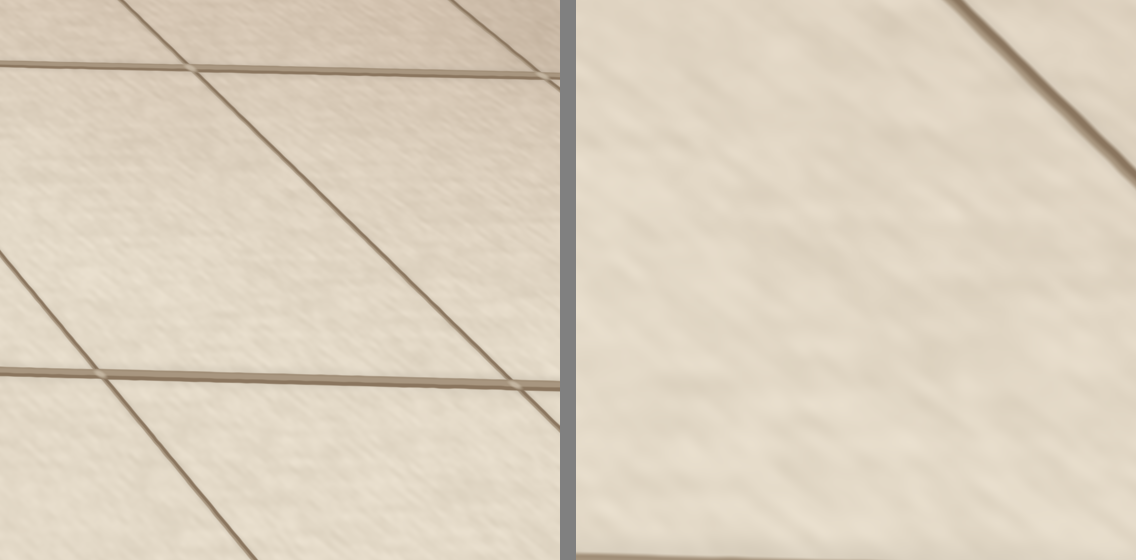
Left: the whole. Right: its middle third, enlarged.
Reproduce this texture procedurally as a Shadertoy shader.

```glsl
// Cream floor tiles seen at a slant: a skewed perspective grid of grooves
// over a fine woven surface. Floor coordinates come from a projective map,
// and groove widths are measured back in canvas units.

const vec3 CREAM  = vec3(0.89, 0.85, 0.78);
const vec3 TAN    = vec3(0.825, 0.76, 0.685);
const vec3 GROUT  = vec3(0.66, 0.59, 0.50);
const vec3 SHADOW = vec3(0.54, 0.46, 0.37);

const float HORIZON    = 2.972;   // distance of the horizon above the top edge
const float ROW_SCALE  = 20.42;   // rows per unit of inverse depth
const float ROW_OFFSET = 5.617;
const float TILE_WIDTH = 0.20375; // tile width per unit of depth
const float SKEW       = 1.0546;  // slant of the column through u = 0
const float COLUMN_X   = 0.2202;

float hash(vec2 p) {
    vec3 q = fract(p.xyx * vec3(0.1031, 0.1030, 0.0973));
    q += dot(q, q.yzx + 33.33);
    return fract((q.x + q.y) * q.z);
}

float noise(vec2 p) {
    vec2 i = floor(p), f = fract(p);
    f = f * f * (3.0 - 2.0 * f);
    return mix(mix(hash(i), hash(i + vec2(1, 0)), f.x),
               mix(hash(i + vec2(0, 1)), hash(i + vec2(1, 1)), f.x), f.y);
}

// Coverage of a soft band around zero distance.
float band(float d, float halfWidth, float soft) {
    return 1.0 - smoothstep(halfWidth - soft, halfWidth + soft, abs(d));
}

// Slanted ribs crossed by long horizontal threads, centred on zero.
float weave(vec2 p) {
    vec2 along = vec2(0.82, 0.57);
    vec2 q = vec2(dot(p, along), dot(p, vec2(-along.y, along.x)));
    float ribs = noise(q * vec2(42.0, 135.0) + 20.0) - 0.5;
    float threads = noise(p * vec2(13.0, 105.0) + 70.0) - 0.5;
    float grain = noise(p * vec2(110.0, 150.0) + 40.0) - 0.5;
    return 0.036 * ribs + 0.026 * threads + 0.012 * grain;
}

// Broad light falloff, darkest toward the far right corner.
vec3 tileColor(vec2 p, float depth) {
    float light = smoothstep(-0.18, 0.56, p.y - 0.2 * p.x + 0.05);
    light += 0.16 * (noise(p * 4.0 + 9.0) - 0.5);
    vec3 color = mix(TAN, CREAM, clamp(light, 0.0, 1.0));
    color -= 0.035 * (1.0 - smoothstep(0.0, 0.3, length(p - vec2(1.0, 0.0))));
    return color + weave(p * 3.4 / depth) * vec3(0.95, 1.0, 1.08);
}

// Groove with a lit floor and a shadow on its positive side.
vec3 groove(vec3 color, float d, float halfWidth, float shadeStart, float soft) {
    float lip = band(d, halfWidth * 1.9, halfWidth);
    color = mix(color, color * 0.96, lip);
    float shade = smoothstep(-soft, soft, d - halfWidth * shadeStart);
    return mix(color, mix(GROUT, SHADOW, shade), band(d, halfWidth, soft));
}

void mainImage(out vec4 fragColor, in vec2 fragCoord) {
    vec2 p = fragCoord / iResolution.xy;
    p.y = 1.0 - p.y;
    float soft = max(0.0018, 0.8 / iResolution.y);

    // Rows fan out slightly; columns meet at the horizon.
    float s = (p.y - 0.0214 * p.x) / (1.0 + 0.0073 * p.x);
    float depth = s + HORIZON;
    float u = (p.x - COLUMN_X - SKEW * s) / (TILE_WIDTH * depth);
    float v = ROW_SCALE / depth - ROW_OFFSET;

    // Signed distances to the nearest row and column lines.
    float column = round(u), row = round(v);
    float rowDist = (row - v) * depth * depth / ROW_SCALE;
    float sideways = (u - column) * TILE_WIDTH * depth;
    float slope = SKEW + TILE_WIDTH * column;
    float columnDist = sideways * inversesqrt(1.0 + slope * slope);

    // Fine roughness and a different row width beside each tile.
    float rough = 0.0009 * (noise(p * 75.0) - 0.5);
    float vary = mix(0.88, 1.08, hash(vec2(floor(u) + 7.0, row + 3.0)));
    float rowHalf = 0.00070 * depth * depth * vary;
    float columnHalf = 0.00120 * depth;

    vec3 color = tileColor(p, depth);
    color = groove(color, columnDist + rough, columnHalf, -0.2, soft);
    color = groove(color, rowDist + rough, rowHalf, 0.25, soft);

    // Dark upper lip of the row groove.
    float lip = band(rowDist + rowHalf * 0.85, rowHalf * 0.15, soft);
    color = mix(color, SHADOW, 0.3 * lip);

    // Pale worn bead where the grooves cross.
    float bead = length(vec2(sideways * 0.8, rowDist));
    color = mix(color, mix(GROUT, CREAM, 0.55), 0.85 * band(bead, 0.0065, 0.004));

    fragColor = vec4(clamp(color, 0.0, 1.0), 1.0);
}
```
